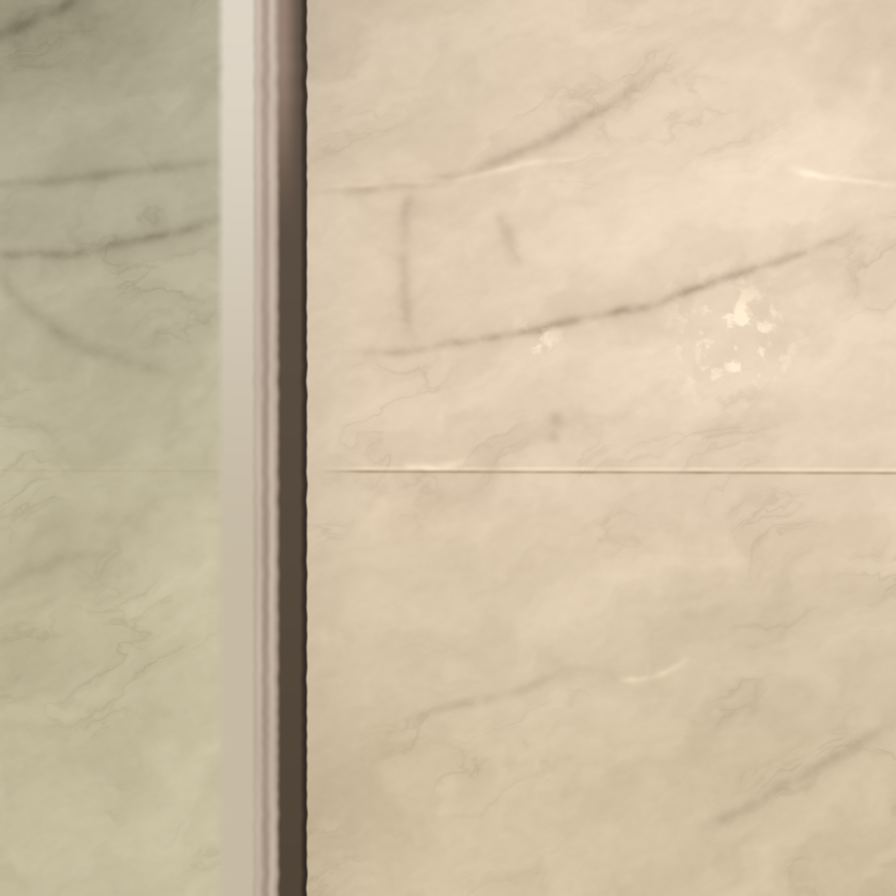
A WebGL 2 fragment shader for this texture:

```glsl
#version 300 es
precision highp float;
// Two veined marble walls split by a vertical metal trim, with a thin tile joint.
uniform vec2 u_resolution;
out vec4 fragColor;

#define TRIM_LEFT 0.246
#define GROOVE_LEFT 0.311
#define TRIM_RIGHT 0.342
#define JOINT_Y 0.473
#define VEIN_WARP 0.011
#define CLOUD_AMOUNT 0.085
#define STREAK_AMOUNT 0.05
#define GRAIN_AMOUNT 0.018

const vec3 VEIN_TINT = vec3(0.17, 0.18, 0.17);
const vec3 LIGHT_TINT = vec3(0.09, 0.09, 0.08);

// Dark veins: start and end points, then bend, width and strength
const vec4 DARK_ENDS[11] = vec4[11](
  vec4(.345, .785, .750, .937), vec4(.390, .603, .970, .745),
  vec4(.458, .785, .462, .620), vec4(.555, .765, .577, .700),
  vec4(.780, .070, 1.02, .205), vec4(.460, .202, .640, .250),
  vec4(-.03, .796, .260, .822), vec4(-.03, .714, .260, .763),
  vec4(-.01, .705, .210, .585), vec4(-.02, .955, .110, 1.01),
  vec4(-.02, .335, .130, .395));
const vec3 DARK_SHAPE[11] = vec3[11](
  vec3(-.040, .007, .62), vec3(-.022, .005, .75), vec3(-.010, .007, .48),
  vec3(.004, .008, .40), vec3(.000, .008, .50), vec3(-.004, .006, .30),
  vec3(-.006, .006, .45), vec3(-.014, .006, .60), vec3(-.030, .009, .42),
  vec3(.000, .008, .60), vec3(.004, .009, .30));
const vec4 LIGHT_ENDS[4] = vec4[4](
  vec4(.350, .787, .660, .830), vec4(.880, .812, 1.01, .796),
  vec4(.690, .243, .775, .262), vec4(.450, .478, .535, .490));

vec2 hashGradient(vec2 cell) {
  vec3 h = fract(cell.xyx * vec3(.1031, .1030, .0973));
  h += dot(h, h.yzx + 33.33);
  float angle = 6.2832 * fract((h.x + h.y) * h.z);
  return vec2(cos(angle), sin(angle));
}

float gradientNoise(vec2 p) {
  vec2 i = floor(p), f = p - i;
  vec2 u = f * f * f * (f * (f * 6.0 - 15.0) + 10.0);
  vec2 e = vec2(1, 0);
  float low = mix(dot(hashGradient(i), f), dot(hashGradient(i + e), f - e), u.x);
  float high = mix(dot(hashGradient(i + e.yx), f - e.yx),
                   dot(hashGradient(i + 1.0), f - 1.0), u.x);
  return mix(low, high, u.y);
}

float fbm(vec2 p) {
  float sum = 0.0, amp = 0.6;
  for (int i = 0; i < 5; i++) {
    sum += amp * gradientNoise(p);
    p = mat2(1.6, 1.2, -1.2, 1.6) * p + 7.3;
    amp *= 0.52;
  }
  return sum;
}

// Parabolic stroke from ends.xy to ends.zw; shape = bend, width, strength
float vein(vec2 p, vec4 ends, vec3 shape) {
  vec2 span = ends.zw - ends.xy, q = p - ends.xy;
  float len = length(span);
  vec2 dir = span / len;
  float s = dot(q, dir) / len;
  float off = dot(q, vec2(-dir.y, dir.x)) - shape.x * 4.0 * s * (1.0 - s);
  float fade = smoothstep(-0.04, 0.15, s) * (1.0 - smoothstep(0.82, 1.04, s));
  return shape.z * fade * (0.7 * exp(-off * off / (shape.y * shape.y))
                         + 0.3 * exp(-abs(off) / (3.0 * shape.y)));
}

float blob(vec2 p, vec2 center, float radius) {
  vec2 d = (p - center) / radius;
  return exp(-dot(d, d));
}

vec3 wallBase(vec2 p) {
  vec3 left = mix(vec3(.755, .72, .605), vec3(.69, .665, .575), smoothstep(.3, .95, p.y));
  left -= 0.10 * blob(p, vec2(-.02, 1.03), .17);
  left += 0.03 * smoothstep(.1, .25, p.x);
  vec3 right = mix(vec3(.825, .755, .64), vec3(.865, .79, .69), smoothstep(.1, .6, p.y));
  right += vec3(.06, .055, .06) * blob(p, vec2(.80, .72), .32);
  right -= vec3(.05, .045, .04) * blob(p, vec2(.36, 1.0), .20);
  right -= vec3(.03, .025, .02) * (1.0 - smoothstep(.34, .42, p.x));
  return mix(left, right, step(.3, p.x));
}

vec3 marble(vec2 p) {
  vec2 slant = mat2(.92, -.39, .39, .92) * p;
  vec2 warp = vec2(fbm(p * 9.0), fbm(p * 9.0 + 40.0));
  vec2 q = p + VEIN_WARP * warp;
  vec3 color = wallBase(p) + CLOUD_AMOUNT * fbm(slant * vec2(4, 11) + warp);
  float ridge = abs(fbm(slant * vec2(5, 16) + 0.8 * warp + 13.0));
  float streak = exp(-ridge * 22.0) * smoothstep(-.1, .3, fbm(p * 5.0 + 21.0));
  color -= STREAK_AMOUNT * streak;
  color += GRAIN_AMOUNT * fbm(slant * vec2(45, 80));
  float broken = clamp(0.85 + 1.3 * fbm(p * 24.0), 0.3, 1.3);
  for (int i = 0; i < 11; i++)
    color -= VEIN_TINT * broken * vein(q, DARK_ENDS[i], DARK_SHAPE[i]);
  for (int i = 0; i < 4; i++)
    color += LIGHT_TINT * broken * vein(q, LIGHT_ENDS[i], vec3(-.005, .004, .8));
  // Pale crystal flecks and small dark pits
  float flecks = blob(p, vec2(.82, .625), .06) + blob(p, vec2(.60, .622), .022);
  color += LIGHT_TINT * flecks * smoothstep(.02, .3, fbm(p * 38.0)) * 1.4;
  float pits = blob(q, vec2(.618, .529), .009) + blob(q, vec2(.617, .508), .007);
  return color - 0.07 * pits;
}

// Trim cross-section: pale face, mauve ridges, dark groove
vec3 trim(vec2 p, float x) {
  float high = smoothstep(.35, 1.0, p.y);
  vec3 face = mix(vec3(.775, .73, .645), vec3(.87, .835, .775), high);
  vec3 ridges = mix(vec3(.70, .635, .57), vec3(.73, .665, .61), high);
  ridges += 0.06 * sin((x - .285) * 420.0) + 0.04 * gradientNoise(p * vec2(160, 9));
  vec3 groove = mix(vec3(.315, .27, .22), vec3(.37, .315, .27), p.y);
  float sheen = smoothstep(.72, .95, p.y) * (1.0 - smoothstep(.315, .338, x));
  groove += vec3(.22, .19, .18) * sheen;
  vec3 color = mix(face, ridges, smoothstep(.280, .289, x));
  color = mix(color, groove, smoothstep(-.003, .003, x - GROOVE_LEFT));
  return color * (1.0 - 0.4 * smoothstep(.334, .341, x));
}

void main() {
  vec2 p = gl_FragCoord.xy / u_resolution;
  float pixel = 1.0 / u_resolution.x;
  vec3 color = marble(p);

  // Tile joint: brown line under a pale lip
  float jointOff = p.y - JOINT_Y + 0.003 * (p.x - .6);
  float jointMask = mix(.12, smoothstep(.35, .41, p.x), step(.3, p.x));
  jointMask *= 0.8 + 0.5 * gradientNoise(vec2(p.x * 30.0, 3.0));
  color -= vec3(.15, .17, .18) * jointMask * exp(-pow(jointOff / .0017, 2.0));
  color += 0.06 * jointMask * exp(-pow((jointOff - .004) / .002, 2.0));

  // Trim over the walls, with slightly uneven edges
  float x = p.x + 0.0016 * gradientNoise(vec2(p.y * 60.0, 5.0));
  float cover = smoothstep(TRIM_LEFT - .006, TRIM_LEFT + .006, x);
  cover *= 1.0 - smoothstep(TRIM_RIGHT - pixel, TRIM_RIGHT + pixel + .001, x);
  color = mix(color, trim(p, x), cover);
  fragColor = vec4(clamp(color, 0.0, 1.0), 1.0);
}
```
